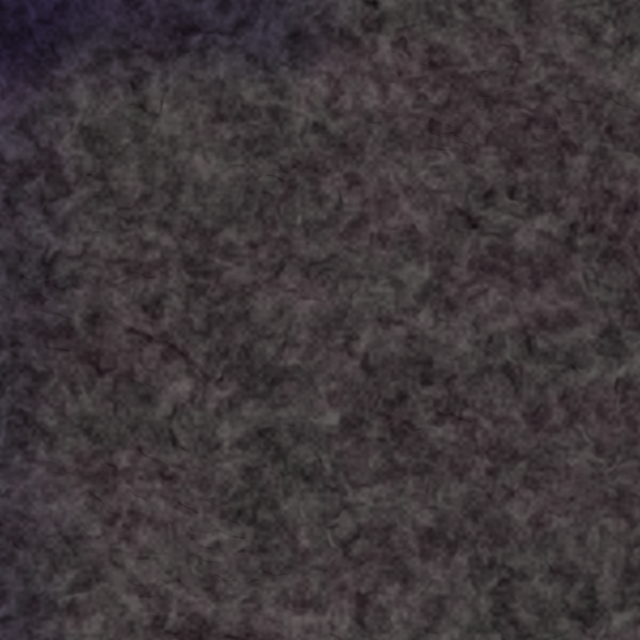
This texture is drawn by a Shadertoy shader. Its source:

```glsl
#define BASE_COLOR vec3(0.252, 0.224, 0.232)
#define SHADE_TINT vec3(0.66, 0.62, 0.86)
#define WARM_TINT vec3(0.012, -0.010, 0.002)
#define CLUMP_SCALE 19.0
#define TUFT_SCALE 50.0
#define FIBRE_SCALE vec2(48.0, 115.0)
#define LINT_SCALE 150.0
#define CONTRAST 0.235
#define CREASE_DEPTH 0.045

float hash(vec2 p) {
    vec3 q = fract(vec3(p.xyx) * 0.1031);
    q += dot(q, q.yzx + 33.33);
    return fract((q.x + q.y) * q.z);
}

// Smooth value noise in 0..1
float noise(vec2 p) {
    vec2 cell = floor(p);
    vec2 f = fract(p);
    f = f * f * (3.0 - 2.0 * f);
    float low = mix(hash(cell), hash(cell + vec2(1, 0)), f.x);
    float high = mix(hash(cell + vec2(0, 1)), hash(cell + vec2(1, 1)), f.x);
    return mix(low, high, f.y);
}

float fbm(vec2 p) {
    float sum = 0.0;
    float weight = 0.5;
    for (int i = 0; i < 4; i++) {
        sum += weight * noise(p);
        p = mat2(1.6, 1.2, -1.2, 1.6) * p + 17.3;
        weight *= 0.5;
    }
    return sum / 0.9375;
}

vec2 rotate(vec2 p, float angle) {
    float c = cos(angle);
    float s = sin(angle);
    return vec2(c * p.x + s * p.y, c * p.y - s * p.x);
}

// Short hairs in several directions, each dominant in its own patches
float fibres(vec2 p) {
    float sum = 0.0;
    float total = 0.0;
    for (int i = 0; i < 4; i++) {
        float k = float(i);
        float patchWeight = pow(noise(p * 26.0 + 31.0 * k), 4.0) + 0.01;
        vec2 along = rotate(p, 0.45 + 0.8 * k);
        sum += patchWeight * noise(along * FIBRE_SCALE + 57.0 * k + 200.0);
        total += patchWeight;
    }
    return sum / total;
}

// Thin dark gaps between tufts, mostly falling to the right
float creases(vec2 p) {
    vec2 along = rotate(p, -0.5 + 0.7 * (noise(p * 3.0) - 0.5));
    float gap = noise(along * vec2(34.0, 95.0) + 400.0);
    return smoothstep(0.70, 0.95, gap) * smoothstep(0.3, 0.7, noise(p * 14.0 + 80.0));
}

// Soft shadow over the upper left corner and the left edge
float shadow(vec2 p) {
    vec2 q = p + 0.12 * (vec2(fbm(p * 6.0), fbm(p * 6.0 + 40.0)) - 0.5);
    float top = smoothstep(0.84, 0.97, q.y) * (1.0 - smoothstep(0.40, 0.62, q.x));
    float side = 0.55 * (1.0 - smoothstep(-0.02, 0.16, q.x));
    float corner = 0.5 * (1.0 - smoothstep(0.0, 0.3, length(p - vec2(0, 1))));
    return min(top * 0.8 + side * (1.0 - 0.5 * top) + corner, 1.3);
}

void mainImage(out vec4 fragColor, in vec2 fragCoord) {
    vec2 uv = fragCoord / iResolution.xy;

    // Ragged tuft outlines
    vec2 warp = vec2(noise(uv * 65.0 + 11.0), noise(uv * 65.0 + 71.0)) - 0.5;
    vec2 p = uv + 0.012 * warp;

    // Wool relief from clumps down to lint
    float relief = 0.30 * (noise(p * CLUMP_SCALE + 5.0) - 0.5);
    relief += 0.48 * (noise(rotate(p, 0.6) * TUFT_SCALE + 90.0) - 0.5);
    relief += 0.62 * (fibres(p) - 0.5);
    relief += 0.34 * (noise(uv * LINT_SCALE) - 0.5);
    relief += 0.25 * (fbm(uv * 4.0 + 3.0) - 0.5);
    float light = CONTRAST * relief - CREASE_DEPTH * creases(p);

    // Faint warm and cool patches
    float warmth = 2.0 * (fbm(uv * vec2(5.0, 9.0) + 60.0) - 0.5);
    warmth += 0.8 * (noise(uv * 38.0 + 22.0) - 0.5);
    vec3 color = BASE_COLOR + light * vec3(0.99, 1.0, 0.96) + WARM_TINT * warmth;

    color *= mix(vec3(1), SHADE_TINT, shadow(uv));
    fragColor = vec4(clamp(color, 0.0, 1.0), 1.0);
}
```
